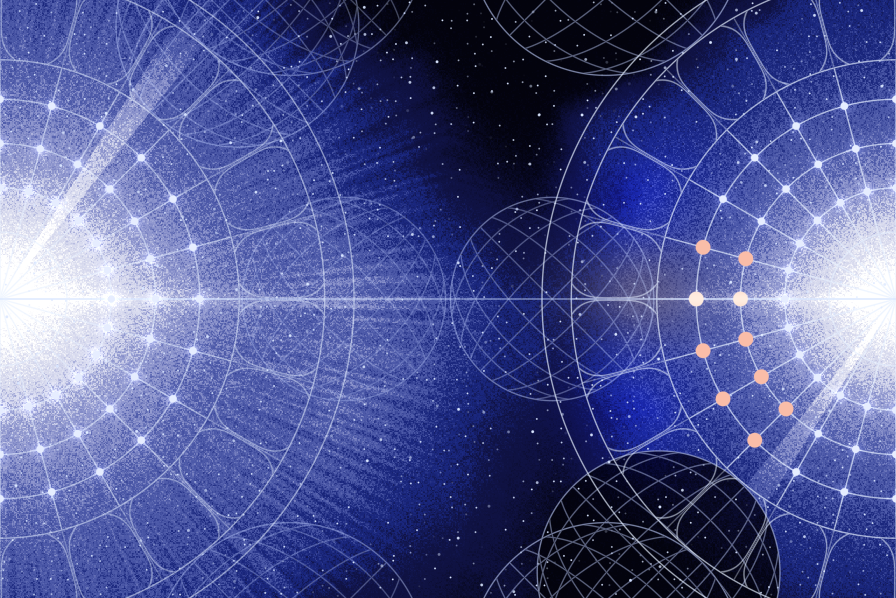
A Shadertoy shader for this background:

```glsl
const float PI = 3.14159;

float hash(vec2 p) {
    return fract(sin(dot(p, vec2(12.9898, 78.233))) * 43758.5453);
}

float noise(vec2 p) {
    vec2 i = floor(p), f = fract(p);
    f = f * f * (3.0 - 2.0 * f);
    return mix(mix(hash(i), hash(i + vec2(1, 0)), f.x),
               mix(hash(i + vec2(0, 1)), hash(i + vec2(1, 1)), f.x), f.y);
}

float fbm(vec2 p) {
    float sum = 0.0, amp = 0.5;
    for (int i = 0; i < 5; i++) {
        sum += amp * noise(p);
        p = p * 2.03 + 7.1;
        amp *= 0.5;
    }
    return sum;
}

float disc(float d, float r) {
    float px = 1.0 / iResolution.y;
    return 1.0 - smoothstep(r - 0.5 * px, r + px, d);
}

float line(float d) { return disc(abs(d), 0.0007); }

// Night blue to white
vec3 ramp(float t) {
    vec3 c = mix(vec3(0.01, 0.01, 0.05), vec3(0.06, 0.07, 0.26), smoothstep(0.0, 0.17, t));
    c = mix(c, vec3(0.10, 0.15, 0.49), smoothstep(0.17, 0.35, t));
    c = mix(c, vec3(0.30, 0.35, 0.66), smoothstep(0.35, 0.55, t));
    c = mix(c, vec3(0.55, 0.58, 0.80), smoothstep(0.55, 0.72, t));
    c = mix(c, vec3(0.84, 0.85, 0.93), smoothstep(0.72, 0.90, t));
    return mix(c, vec3(1), smoothstep(0.90, 1.12, t));
}

// Line at each whole multiple of an angle, with even width
float gridLine(float a) {
    float slope = length(vec2(dFdx(a), dFdy(a))) * iResolution.y;
    return line((fract(a + 0.5) - 0.5) / max(slope, 0.001));
}

// Shallow dome with two crossing sets of arcs
float globe(vec2 p, float r) {
    vec2 u = mat2(0.707, 0.707, -0.707, 0.707) * p / r;
    float z = sqrt(max(1.25 - dot(u, u), 0.003));
    float grid = max(gridLine(atan(u.x, z) * 11.0 / PI), gridLine(atan(u.y, z) * 11.0 / PI));
    return max(grid * 0.75 * disc(length(p), r), line(length(p) - r));
}

// Rings, spokes and arched windows around the origin
float rose(float r, float a) {
    float lateral = abs(a) * r;
    float mask = 0.0;
    for (int i = 1; i < 5; i++) mask = max(mask, line(r - 0.038 - 0.074 * float(i)));
    mask = max(mask, max(line(r - 0.40), max(line(r - 0.543), line(r - 0.592))));
    mask = max(mask, line(lateral) * step(r, 0.40));
    float k = abs(r - 0.4715) / 0.0715;
    float slope = 1.7 * k * k * k;
    float arch = (lateral - 0.002 - 0.024 * k * k * k * k) / sqrt(1.0 + slope * slope);
    return max(mask, max(0.8 * line(arch), 0.5 * line(lateral)) * step(k, 1.0));
}

void mainImage(out vec4 fragColor, in vec2 fragCoord) {
    vec2 uv = fragCoord / iResolution.y;
    float aspect = iResolution.x / iResolution.y;
    float right = step(0.5 * aspect, uv.x);
    vec2 p = vec2(min(uv.x, aspect - uv.x), uv.y - 0.5);
    float r = length(p), angle = atan(p.y, p.x);
    float dl = length(uv - vec2(0, 0.5)), dr = length(uv - vec2(aspect, 0.5));

    // Two glows over a cloudy night
    float cloud = fbm(uv * 5.0);
    float leftGlow = exp(-1.4 * dl) * (1.0 - smoothstep(0.55, 0.92, dl + 0.25 * (cloud - 0.5)));
    float rightGlow = exp(-2.2 * dr) * (1.0 - smoothstep(0.42, 0.66, dr + 0.3 * (cloud - 0.5)));
    float tone = leftGlow + rightGlow + 0.22 * exp(-38.0 * r * r);
    vec2 haze = (uv - vec2(0.72, 0.27)) * vec2(4.5, 3.0);
    tone += 0.46 * cloud * exp(-dot(haze, haze));
    vec2 bridge = (uv - vec2(0.80, 0.5)) * vec2(3.5, 5.5);
    tone += 0.24 * cloud * exp(-dot(bridge, bridge));

    // Radial streaks, slanting beams and level light
    float streak = noise(vec2(angle * 90.0, r * 3.0)) - 0.5;
    tone += 0.16 * streak * smoothstep(0.25, 0.6, dl) * (1.0 - smoothstep(0.6, 0.9, dl));
    float side = mix(1.0, -1.0, right);
    float beam = disc(abs(angle - side * 0.95) * r, 0.055 * r);
    tone += 0.14 * beam * (1.0 - smoothstep(0.42, 0.62, r + 0.08 * right));
    tone += 0.14 * exp(-p.y * p.y * 110.0) * exp(-p.x * p.x * 7.0) * smoothstep(0.05, 0.25, r) * (1.0 - 0.5 * right);
    tone += 0.22 * exp(-abs(p.y) * 75.0) * exp(-p.x * 2.4);

    // Globes, alike under a half turn
    vec2 turned = right > 0.5 ? vec2(aspect, 1.0) - uv : uv;
    vec2 largeAt = turned - vec2(0.397, 0.957);
    float large = globe(largeAt, 0.203);
    float middle = globe(p - vec2(0.575, 0.0), 0.17);
    float corner = globe(vec2(p.x - 0.485, abs(p.y) - 0.602), 0.228);
    tone *= 1.0 - 0.8 * right * disc(length(largeAt), 0.203);

    // Grain, stronger in the light
    float grain = hash(floor(uv * 513.0)) + hash(floor(uv * 342.0) + 31.0) - 1.0;
    tone += grain * (0.035 + 0.085 * smoothstep(0.1, 0.4, tone));
    vec3 color = ramp(tone);

    // Coloured clouds at the right
    vec2 q = (vec2(uv.x, abs(p.y)) - vec2(1.07, 0.185)) * 9.0;
    color += vec3(0.0, 0.01, 0.26) * exp(-dot(q, q)) * cloud * 1.4;
    vec2 w = (uv - vec2(1.07, 0.51)) * vec2(9.0, 13.0);
    color = mix(color, vec3(0.46, 0.40, 0.46), 0.5 * exp(-dot(w, w)));

    // Scattered stars in two sizes
    for (int i = 0; i < 2; i++) {
        float count = i == 0 ? 24.0 : 75.0;
        vec2 s = uv * count;
        vec2 id = floor(s) + 17.0 * float(i);
        vec2 at = 0.25 + 0.5 * vec2(hash(id), hash(id + 5.3));
        float star = disc(length(fract(s) - at) / count, 0.0019 - 0.0009 * float(i));
        color = mix(color, vec3(0.85, 0.9, 1.0), star * smoothstep(0.75, 1.0, hash(id + 9.7)));
    }

    // Line work, fainter over the left glow
    float stepAngle = PI / 12.0;
    float cell = (fract(angle / stepAngle + 0.5) - 0.5) * stepAngle;
    float globes = max(large, max(middle * 0.8, corner));
    color = mix(color, vec3(0.76, 0.82, 1.0), (0.45 + 0.17 * right) * globes);
    color = mix(color, vec3(0.9, 0.94, 1.0), (0.58 + 0.14 * right) * rose(r, cell));
    color = mix(color, vec3(0.8, 0.87, 1.0), 0.6 * line(p.y));

    // Nodes where rings meet spokes, warm at the right
    for (int i = 2; i < 5; i++) {
        float ring = 0.038 + 0.074 * float(i);
        float d = length(vec2(r * cos(cell) - ring, r * sin(cell)));
        float warm = right * step(0.25, ring) * step(-0.87, angle) * step(angle, 0.4);
        color += 0.3 * exp(-d * 130.0);
        vec3 tint = mix(vec3(1.0, 0.93, 0.88), vec3(0.98, 0.74, 0.66), smoothstep(0.0, 0.15, abs(angle)));
        color = mix(color, mix(vec3(0.9, 0.93, 1), tint, warm), disc(d, 0.006 + 0.006 * warm));
    }
    fragColor = vec4(clamp(color, 0.0, 1.0), 1.0);
}
```
